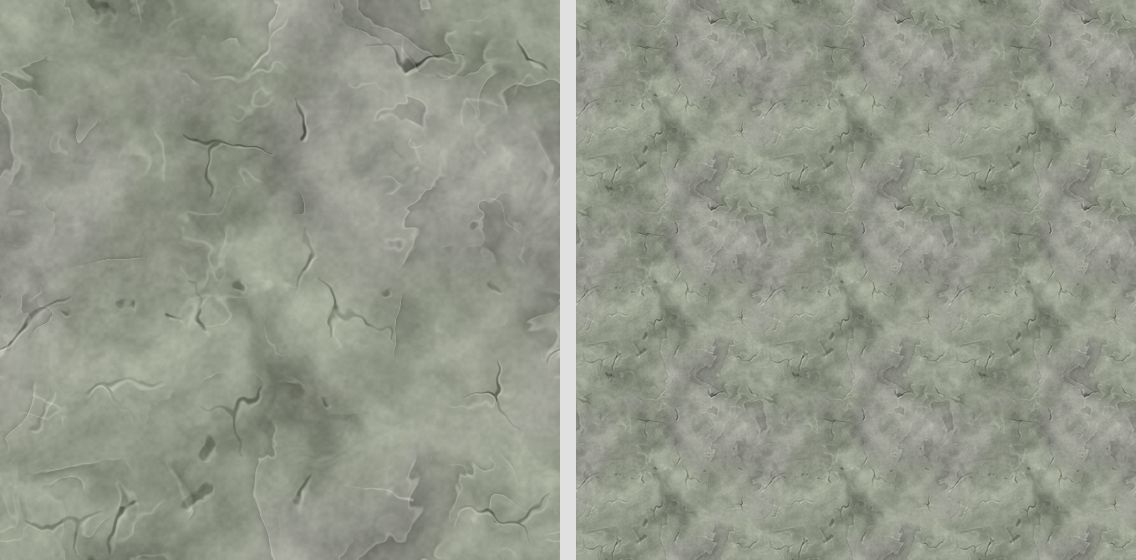
Left: one tile. Right: repeated 3 by 3.
This texture is drawn by a Shadertoy shader. Its source:

```glsl
// Weathered grey-green stone: cloudy stains, flaked ledges, short cracks and pits; tiles.

const vec3 STONE = vec3(0.577, 0.594, 0.543);
const vec3 MOSS_TINT = vec3(-0.003, 0.004, -0.009);
const vec3 ASH_TINT = vec3(0.004, -0.006, 0.010);
const vec3 LIT_TINT = vec3(1.0, 0.98, 0.92);
const vec3 DARK_TINT = vec3(1.0, 1.0, 0.97);
const float CLOUD_CONTRAST = 0.29;
const float MOTTLE_CONTRAST = 0.14;
const float GRAIN_CONTRAST = 0.050;
const float RELIEF = 0.32;
const float CHIP_RELIEF = 0.16;
const float CREASE_LIGHT = 0.075;
const float LEDGE_SHADOW = 0.10;
const float LEDGE_LIGHT = 0.06;
const float CRACK_DARK = 0.25;
const float CRACK_LIGHT = 0.15;
const float PIT_DARK = 0.12;
const float PIT_LIGHT = 0.06;
const int CRACK_CELLS = 6;
const int PIT_CELLS = 8;
const float CRACK_SHARE = 0.65;
const float PIT_SHARE = 0.36;
const float TAU = 6.2831853;

// Integer hash of a wrapped cell
vec3 hash3(ivec2 cell, int period, int seed) {
    cell = ((cell % period) + period) % period;
    uvec3 v = uvec3(cell, seed) * 1664525u + 1013904223u;
    v.x += v.y * v.z; v.y += v.z * v.x; v.z += v.x * v.y;
    v ^= v >> 16u;
    v.x += v.y * v.z; v.y += v.z * v.x; v.z += v.x * v.y;
    return vec3(v >> 8u) / 16777216.0;
}

float noise(vec2 uv, int period, int seed) {
    vec2 p = uv * float(period);
    ivec2 c = ivec2(floor(p));
    vec2 f = fract(p);
    f = f * f * f * (f * (f * 6.0 - 15.0) + 10.0);
    float a = hash3(c, period, seed).x;
    float b = hash3(c + ivec2(1, 0), period, seed).x;
    float d = hash3(c + ivec2(0, 1), period, seed).x;
    float e = hash3(c + ivec2(1, 1), period, seed).x;
    return mix(mix(a, b, f.x), mix(d, e, f.x), f.y);
}

float fbm(vec2 uv, int period, int octaves, int seed) {
    float sum = 0.0, total = 0.0, amp = 1.0;
    for (int i = 0; i < octaves; i++) {
        sum += amp * noise(uv, period, seed + i);
        total += amp;
        amp *= 0.5;
        period *= 2;
    }
    return sum / total;
}

vec2 warp(vec2 uv, int period, int seed) {
    return vec2(fbm(uv, period, 3, seed), fbm(uv, period, 3, seed + 9)) - 0.5;
}

// Tapered stroke along dir: coverage fades toward the tip
float stroke(vec2 q, vec2 dir, float len, float width, float soft) {
    float t = clamp(dot(q, dir) / len, 0.0, 1.0);
    float w = width * mix(1.0, 0.2, t);
    float d = length(q - dir * len * t);
    return (1.0 - smoothstep(w * 0.2, w + soft, d)) * (1.0 - 0.65 * t);
}

// Branching cracks: x = dark gap, y = pale lip
vec2 cracks(vec2 uv, float soft) {
    vec2 p = uv * float(CRACK_CELLS), result = vec2(0.0);
    ivec2 home = ivec2(floor(p));
    for (int k = 0; k < 9; k++) {
        ivec2 cell = home + ivec2(k % 3, k / 3) - 1;
        vec3 place = hash3(cell, CRACK_CELLS, 71);
        vec3 kind = hash3(cell, CRACK_CELLS, 72);
        if (place.z > CRACK_SHARE) continue;
        vec2 q = p - vec2(cell) - mix(vec2(0.2), vec2(0.8), place.xy);
        float depth = smoothstep(0.0, 0.5, kind.y);
        int arms = 1 + int(kind.x * 3.0);
        for (int i = 0; i < arms; i++) {
            vec3 r = hash3(cell, CRACK_CELLS, 80 + i);
            float angle = TAU * kind.z + float(i) * 2.1 + r.x * 1.2;
            vec2 dir = vec2(cos(angle), sin(angle));
            float len = mix(0.25, 0.68, r.y);
            float width = mix(0.016, 0.042, r.z);
            float gap = stroke(q, dir, len, width, soft) * depth;
            float lip = stroke(q - vec2(0.028, -0.034), dir, len, width, soft);
            result = max(result, vec2(gap, lip * mix(1.0, 0.7, depth)));
        }
    }
    return result;
}

// Oval pits: x = hollow, y = pale lower rim
vec2 pits(vec2 uv, float soft) {
    vec2 p = uv * float(PIT_CELLS), result = vec2(0.0);
    ivec2 home = ivec2(floor(p));
    for (int k = 0; k < 9; k++) {
        ivec2 cell = home + ivec2(k % 3, k / 3) - 1;
        vec3 place = hash3(cell, PIT_CELLS, 91);
        vec3 form = hash3(cell, PIT_CELLS, 92);
        if (place.z > PIT_SHARE) continue;
        vec2 q = p - vec2(cell) - place.xy;
        float c = cos(TAU * form.x), s = sin(TAU * form.x);
        mat2 turn = mat2(c, -s, s, c);
        vec2 stretch = vec2(1.0, mix(1.2, 1.9, form.y));
        float radius = mix(0.05, 0.19, form.z * form.z * form.z);
        float d = length(turn * q * stretch) - radius;
        float below = length(turn * (q + vec2(-0.015, 0.035)) * stretch) - radius;
        float hollow = 1.0 - smoothstep(-0.06, 0.02 + soft, d);
        float rim = (1.0 - smoothstep(-0.02, 0.02 + soft, below)) * (1.0 - hollow);
        result = max(result, vec2(hollow, rim));
    }
    return result;
}

void mainImage(out vec4 fragColor, in vec2 fragCoord) {
    vec2 uv = fragCoord / iResolution.xy;
    float pixel = 1.0 / iResolution.y;
    vec2 drift = warp(uv, 5, 11);
    vec2 ragged = uv + 0.075 * warp(uv, 14, 31);
    vec2 flow = uv + 0.16 * drift;

    // Broad stains, brushed mottling and grain
    float tone = CLOUD_CONTRAST * (fbm(uv + 0.25 * drift, 4, 5, 1) - 0.5);
    tone += MOTTLE_CONTRAST * (fbm(uv + 0.12 * drift.yx, 18, 4, 21) - 0.5);
    tone += GRAIN_CONTRAST * (fbm(uv, 110, 2, 41) - 0.5);

    // Chipped relief lit from one side, with broken pale creases
    vec2 lightStep = vec2(0.004, -0.005);
    float height = fbm(flow, 5, 5, 51);
    tone += RELIEF * (height - fbm(flow + lightStep, 5, 5, 51));
    float chips = fbm(ragged, 26, 3, 111);
    float rough = smoothstep(0.35, 0.65, fbm(uv, 6, 3, 115));
    tone += CHIP_RELIEF * rough * (chips - fbm(ragged + 0.7 * lightStep, 26, 3, 111));
    float crease = exp(-pow((fbm(ragged, 9, 3, 121) - 0.5) / 0.016, 2.0));
    float creaseMask = smoothstep(0.52, 0.72, fbm(uv, 11, 2, 125));
    tone += CREASE_LIGHT * crease * creaseMask;

    // Flaked layers: lit edge above, soft shadow below
    for (int i = 0; i < 2; i++) {
        float d = height - mix(0.44, 0.58, float(i));
        float broken = smoothstep(0.48, 0.66, fbm(uv, 7, 3, 61 + 5 * i));
        float shadow = (1.0 - smoothstep(-0.012, 0.002, d)) * exp(min(d, 0.0) / 0.05);
        float edge = exp(-pow((d - 0.004) / 0.007, 2.0));
        tone += broken * (LEDGE_LIGHT * edge - LEDGE_SHADOW * shadow);
    }

    // Cracks and pits, worn unevenly
    float wear = mix(0.55, 1.0, smoothstep(0.35, 0.6, noise(uv, 30, 67)));
    vec2 crack = cracks(ragged, pixel * float(CRACK_CELLS)) * wear;
    vec2 pit = pits(uv + 0.05 * warp(uv, 24, 35), pixel * float(PIT_CELLS));
    tone += CRACK_LIGHT * crack.y * (1.0 - crack.x) + PIT_LIGHT * pit.y;
    tone -= max(CRACK_DARK * crack.x, PIT_DARK * pit.x);

    // Slight green and ashen colour drift
    float ash = smoothstep(0.35, 0.65, fbm(uv + 0.15 * drift, 3, 4, 101));
    vec3 color = STONE + mix(MOSS_TINT, ASH_TINT, ash);
    color += tone * (tone > 0.0 ? LIT_TINT : DARK_TINT);
    fragColor = vec4(clamp(color, 0.0, 1.0), 1.0);
}
```
